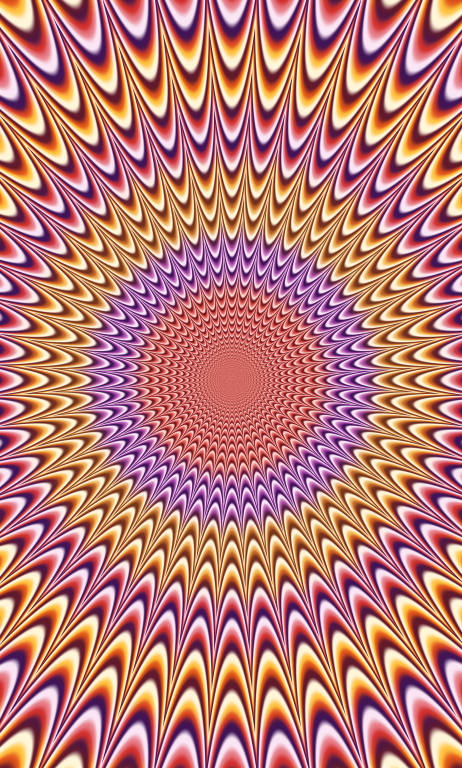
Write a Shadertoy shader that draws this pattern.

```glsl
// Concentric rings of flame-shaped teeth radiating from a salmon centre.
const float TAU = 6.2831853;
const float TEETH = 48.0;
const float BAND = 0.132;  // stripe period in log radius

// Rounded towards the centre, with a sharp cusp pointing outward
float toothLift(float angle) {
    float t = abs(fract(angle * TEETH / TAU + 0.5) - 0.5) * 2.0;
    return 0.03 * t * t - 0.15 * log(cos(1.36 * t));
}

// One stripe: dark rim, pale edge, glowing body, ember, then dark again
vec3 stripeColor(float f, vec3 dark, vec3 pale, vec3 glow, vec3 ember) {
    vec3 c = mix(dark, pale, smoothstep(0.05, 0.24, f));
    c = mix(c, glow, smoothstep(0.34, 0.56, f));
    c = mix(c, ember, smoothstep(0.54, 0.74, f));
    return mix(c, dark, smoothstep(0.72, 0.95, f));
}

vec3 flames(vec2 p) {
    float r = max(length(p), 0.001);
    float lift = toothLift(atan(p.x, -p.y));
    lift *= mix(0.55, 1.0, smoothstep(0.04, 0.18, r));
    float ring = r * exp(0.03 - 0.3 * lift);
    float f = fract((log(r) - lift) / BAND);

    // Alternating amber and violet rings
    float violet = 0.5 + 0.5 * cos(TAU * (ring - 0.152) / 0.17);
    violet = smoothstep(0.3, 0.9, violet);
    float outer = smoothstep(0.20, 0.33, ring);
    vec3 amber = mix(vec3(0.93, 0.70, 0.38), vec3(1.0, 0.76, 0.24), outer);
    vec3 bloom = mix(vec3(0.80, 0.46, 0.76), vec3(0.90, 0.48, 0.52), outer);
    vec3 burnt = mix(vec3(0.74, 0.42, 0.17), vec3(0.88, 0.33, 0.10), outer);
    vec3 plum = mix(vec3(0.60, 0.24, 0.62), vec3(0.82, 0.18, 0.17), outer);
    vec3 brown = mix(vec3(0.46, 0.21, 0.11), vec3(0.38, 0.10, 0.17), outer);
    vec3 dark = mix(brown, vec3(0.25, 0.08, 0.34), violet);
    vec3 pale = mix(vec3(1.0, 0.96, 0.85), vec3(0.98, 0.90, 0.96), violet);
    vec3 glow = mix(amber, bloom, violet);
    vec3 ember = mix(burnt, plum, violet);

    // Red core, passing through pink into the first violet ring
    float core = 1.0 - smoothstep(0.098, 0.150, ring);
    dark = mix(dark, vec3(0.45, 0.09, 0.12), core);
    pale = mix(pale, vec3(0.98, 0.80, 0.77), core);
    glow = mix(glow, vec3(0.92, 0.45, 0.42), core);
    ember = mix(ember, vec3(0.82, 0.26, 0.25), core);
    vec3 color = stripeColor(f, dark, pale, glow, ember);

    // Stripes soften towards the middle
    float haze = 1.0 - smoothstep(0.015, 0.065, r);
    return mix(color, vec3(0.85, 0.42, 0.37), 0.6 * haze);
}

void mainImage(out vec4 fragColor, in vec2 fragCoord) {
    vec2 center = iResolution.xy * vec2(0.502, 0.505);
    vec3 sum = vec3(0.0);
    // 4 x 4 supersampling keeps the fine cusps smooth
    for (int j = 0; j < 4; j++) {
        for (int i = 0; i < 4; i++) {
            vec2 jitter = (vec2(i, j) - 1.5) / 4.0;
            sum += flames((fragCoord + jitter - center) / iResolution.y);
        }
    }
    fragColor = vec4(sum / 16.0, 1.0);
}
```
